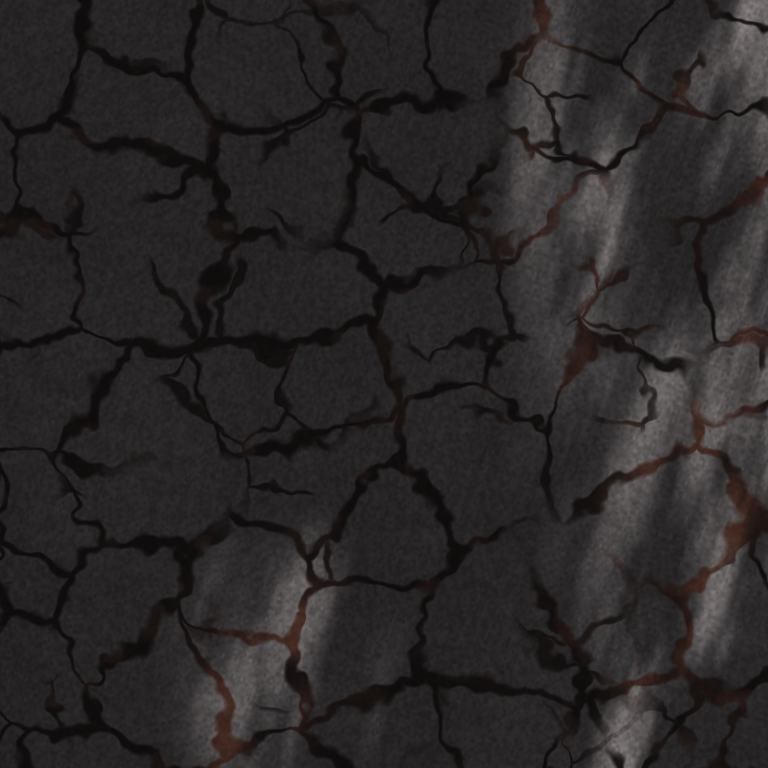
Write a WebGL 1 fragment shader that draws this texture.

```glsl
precision highp float;

// Dark cracked ground with pale, slanted streaks worn into its right side.
// Cracks are warped Voronoi borders of varying width; streaks are stretched
// fractal noise under a soft mask; fine noise gives the surface its grain.

uniform vec2 u_resolution;

float hash(vec2 p) {
  return fract(sin(dot(p, vec2(127.1, 311.7))) * 43758.5453);
}

vec2 hash2(vec2 p) {
  return vec2(hash(p), hash(p + vec2(37.2, 91.7)));
}

float noise(vec2 p) {
  vec2 i = floor(p), f = fract(p);
  f = f * f * (3.0 - 2.0 * f);
  return mix(mix(hash(i), hash(i + vec2(1.0, 0.0)), f.x),
             mix(hash(i + vec2(0.0, 1.0)), hash(i + 1.0), f.x), f.y);
}

float fbm(vec2 p) {
  float sum = 0.0, amp = 0.5;
  for (int i = 0; i < 4; i++) {
    sum += amp * noise(p);
    p = p * 2.03 + 17.3;
    amp *= 0.5;
  }
  return sum / 0.9375;
}

// Distance to the nearest border between Voronoi cells
float borderDistance(vec2 p) {
  vec2 cell = floor(p), f = fract(p), nearest = vec2(0.0);
  float best = 8.0;
  for (int y = -1; y <= 1; y++) {
    for (int x = -1; x <= 1; x++) {
      vec2 g = vec2(float(x), float(y));
      vec2 r = g + hash2(cell + g) - f;
      if (dot(r, r) < best) {
        best = dot(r, r);
        nearest = r;
      }
    }
  }
  float border = 8.0;
  for (int y = -2; y <= 2; y++) {
    for (int x = -2; x <= 2; x++) {
      vec2 g = vec2(float(x), float(y));
      vec2 r = g + hash2(cell + g) - f;
      vec2 gap = r - nearest;
      if (dot(gap, gap) > 0.0001) {
        border = min(border, dot(0.5 * (r + nearest), normalize(gap)));
      }
    }
  }
  return border;
}

// Crack coverage: width swells into pits and fades out in places
float cracks(vec2 p, float fadeLow, float fadeHigh) {
  float width = 0.015 + 0.045 * smoothstep(0.2, 0.8, noise(p * 2.3 + 5.1));
  width += 0.07 * smoothstep(0.68, 0.95, noise(p * 3.7 + 31.0));
  float present = smoothstep(fadeLow, fadeHigh, noise(p * 1.3 + 12.7));
  return present * (1.0 - smoothstep(width * 0.45, width + 0.025, borderDistance(p)));
}

void main() {
  vec2 uv = gl_FragCoord.xy / u_resolution;

  // Jagged warp of the crack network
  vec2 p = uv * 6.8 + 3.0;
  vec2 bend = vec2(fbm(p * 1.6), fbm(p * 1.6 + 43.0)) - 0.5;
  vec2 jag = vec2(noise(p * 9.0), noise(p * 9.0 + 71.0)) - 0.5;
  vec2 q = p + 0.55 * bend + 0.09 * jag;
  float crack = max(cracks(q, 0.12, 0.3),
                    0.9 * cracks(q * 1.25 + 23.4, 0.56, 0.72));

  // Pale streaks, leaning right towards the top
  vec2 slant = vec2(uv.x - 0.27 * uv.y, uv.y);
  float streak = fbm(slant * vec2(15.0, 4.2) + 8.0);
  float side = smoothstep(0.58, 0.86, uv.x + 0.2 * (noise(uv * 4.0 + 2.0) - 0.5));
  float patchMask = 1.0 - smoothstep(0.4, 1.0, length((uv - vec2(0.38, 0.12)) / vec2(0.19, 0.25)));
  float worn = max(side, 0.8 * patchMask);
  float light = worn * smoothstep(0.4, 0.84, streak);

  // Fine grain, slightly drawn out along a shallow diagonal
  vec2 g = mat2(0.94, 0.34, -0.34, 0.94) * uv;
  float grain = 0.6 * noise(g * vec2(300.0, 190.0)) + 0.4 * noise(g * vec2(170.0, 260.0) + 9.0) - 0.5;
  float mottle = fbm(uv * 9.0 + 50.0) - 0.5;

  vec3 ground = vec3(0.147, 0.140, 0.143) + 0.035 * mottle + 0.01 * worn;
  vec3 color = mix(ground, vec3(0.47, 0.445, 0.445), light);
  color *= 1.0 + 0.42 * grain;

  // Black-brown cracks, rusty where the surface is pale
  float rust = clamp(light * 1.3 + 0.25 * worn, 0.0, 1.0) * smoothstep(0.25, 0.75, noise(p * 2.6 + 64.0));
  rust += 0.25 * smoothstep(0.6, 0.9, noise(p * 5.0 + 15.0));
  vec3 crackColor = mix(vec3(0.052, 0.042, 0.041), vec3(0.25, 0.145, 0.115), min(rust, 1.0));
  color = mix(color, crackColor * (1.0 + 0.3 * grain), 0.93 * crack);

  gl_FragColor = vec4(color, 1.0);
}
```
